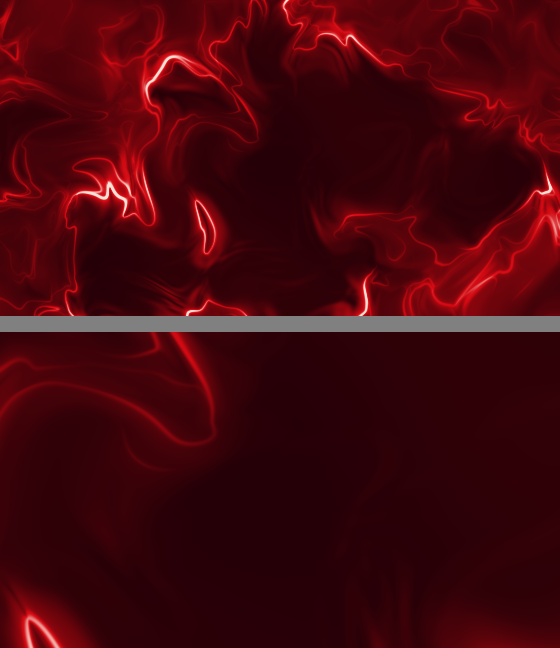
Top: the whole. Bottom: its middle third, enlarged.
Reproduce this background procedurally as a WebGL 2 fragment shader.

```glsl
#version 300 es
precision highp float;

uniform vec2 u_resolution;
out vec4 outColor;

vec2 hash(vec2 cell) {
  return fract(sin(vec2(dot(cell, vec2(127.1, 311.7)), dot(cell, vec2(269.5, 183.3)))) * 43758.5) * 2.0 - 1.0;
}

// Gradient noise, roughly -0.7 to 0.7
float noise(vec2 p) {
  vec2 i = floor(p), f = p - i;
  vec2 u = f * f * f * (f * (f * 6.0 - 15.0) + 10.0);
  float a = dot(hash(i), f);
  float b = dot(hash(i + vec2(1, 0)), f - vec2(1, 0));
  float c = dot(hash(i + vec2(0, 1)), f - vec2(0, 1));
  float d = dot(hash(i + 1.0), f - 1.0);
  return mix(mix(a, b, u.x), mix(c, d, u.x), u.y);
}

// Swirling displacement, each pass finer than the last
vec2 warp(vec2 p) {
  float amount = 0.2, frequency = 3.4;
  for (int i = 0; i < 3; i++) {
    vec2 s = p * frequency + float(i) * 4.7;
    p += amount * vec2(noise(s + 3.3), noise(s + 19.6));
    amount *= 0.5;
    frequency *= 2.1;
  }
  return p;
}

float hollow(vec2 p, vec2 center, vec2 radii) {
  vec2 d = (p - center) / radii;
  return exp(-dot(d, d));
}

// Positive inside the charged clouds, negative in the dark hollows
float charge(vec2 q) {
  float dark = hollow(q, vec2(0.55, 0.24), vec2(0.35, 0.29))
             + hollow(q, vec2(0.86, 0.90), vec2(0.11, 0.45))
             + hollow(q, vec2(0.96, 0.20), vec2(0.15, 0.38))
             + hollow(q, vec2(1.15, 0.57), vec2(0.24, 0.23))
             + hollow(q, vec2(1.58, 0.42), vec2(0.24, 0.19))
             + hollow(q, vec2(0.01, 0.54), vec2(0.11, 0.14))
             + 0.8 * hollow(q, vec2(0.52, 0.67), vec2(0.10, 0.09));
  return 0.5 - dark + 0.7 * noise(q * 3.0 + 8.4) + 0.5 * noise(q * 6.5 + 2.6);
}

void main() {
  vec2 p = gl_FragCoord.xy / u_resolution.y;

  // Neighbouring samples give the slope of the field
  float stepSize = 0.002;
  vec2 q = warp(p);
  vec2 qx = warp(p + vec2(stepSize, 0.0));
  vec2 qy = warp(p + vec2(0.0, stepSize));
  vec3 cloud = vec3(charge(q), charge(qx), charge(qy));

  // Smoky glow, gathered where the storm is strong
  float storm = smoothstep(-0.25, 0.25, noise(p * 2.4 + 27.3));
  float smoke = 0.75 + 0.9 * noise(q * 4.0 + 31.0) + 0.7 * noise(q * 9.0 + 5.0);
  float heat = 0.05 + 0.36 * smoothstep(-0.5, 0.6, cloud.x) * smoke * (0.7 + 0.6 * storm)
             + 0.1 * noise(p * 2.3 + 14.2);

  // Tapered filaments along contours, bold at the cloud rims and faint inside
  for (int i = 0; i < 8; i++) {
    float layer = float(i);
    vec2 seed = vec2(7.3, 11.9) * layer + 0.4;
    vec3 ripple = vec3(noise(q * 6.0 + seed), noise(qx * 6.0 + seed), noise(qy * 6.0 + seed));
    vec3 level = cloud + 0.35 * ripple - 0.09 * layer;
    float slope = length(level.yz - level.x) / stepSize;
    float dist = abs(level.x) / max(slope, 1.2);

    float power = smoothstep(-0.12, 0.36, noise(p * (3.2 + 0.3 * layer) + seed.yx + 6.1));
    power *= mix(0.35, 1.15, storm);
    float width = mix(0.002, 0.0048, power);
    float core = exp(-dist * dist / (width * width));
    float halo = 0.36 * exp(-dist / 0.016) + 0.13 * exp(-dist / 0.045);
    heat += (core + halo) * power * 2.0 / (1.0 + 0.65 * layer);
  }

  // Dark red to bright red to pale hot cores
  vec3 color = mix(vec3(0.13, 0.0, 0.025), vec3(0.82, 0.035, 0.07), clamp(heat, 0.0, 1.0));
  color = mix(color, vec3(1.0, 0.88, 0.83), smoothstep(1.0, 2.7, heat));
  outColor = vec4(color, 1.0);
}
```
